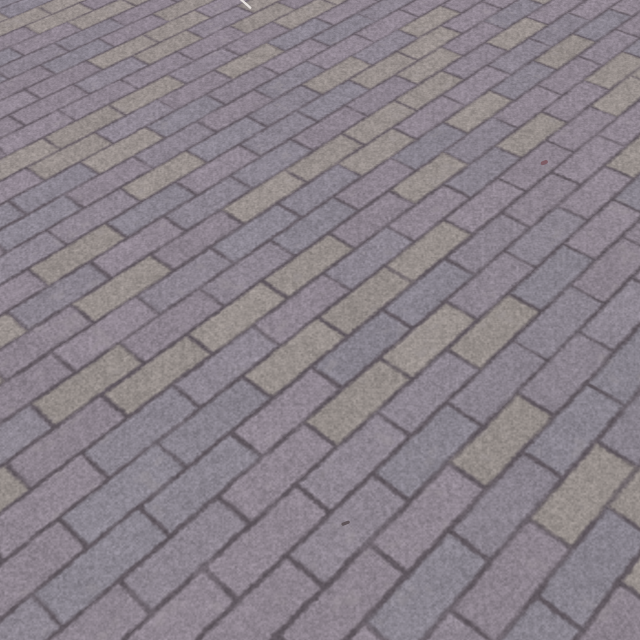
Reproduce this texture procedurally as a three.js fragment shader.

```glsl
varying vec2 vUv;

const vec3 CREAM = vec3(0.588, 0.558, 0.546);
const vec3 MAUVE = vec3(0.556, 0.520, 0.560);
const vec3 SLATE = vec3(0.536, 0.518, 0.558);
const vec3 JOINT = vec3(0.385, 0.353, 0.382);
const vec3 DUST = vec3(0.620, 0.592, 0.602);
const float BRICK_ASPECT = 2.5;

float hash(vec2 p) {
  return fract(sin(dot(p, vec2(127.1, 311.7))) * 43758.5453);
}

float noise(vec2 p) {
  vec2 cell = floor(p);
  vec2 f = fract(p);
  f = f * f * (3.0 - 2.0 * f);
  float low = mix(hash(cell), hash(cell + vec2(1.0, 0.0)), f.x);
  float high = mix(hash(cell + vec2(0.0, 1.0)), hash(cell + 1.0), f.x);
  return mix(low, high, f.y);
}

float fbm(vec2 p) {
  float sum = 0.0;
  float weight = 0.5;
  for (int i = 0; i < 4; i++) {
    sum += weight * noise(p);
    p = p * 2.03 + 17.3;
    weight *= 0.5;
  }
  return sum / 0.9375;
}

// Distance to a box with rounded corners
float roundedBox(vec2 p, vec2 halfSize, float radius) {
  vec2 d = abs(p) - halfSize + radius;
  return length(max(d, 0.0)) + min(max(d.x, d.y), 0.0) - radius;
}

float segmentMask(vec2 p, vec2 a, vec2 b, float width) {
  vec2 ab = b - a;
  float t = clamp(dot(p - a, ab) / dot(ab, ab), 0.0, 1.0);
  return 1.0 - smoothstep(width - 0.001, width + 0.001, length(p - a - ab * t));
}

// Canvas to ground: x in brick lengths, y in courses, z is the nearness
vec3 groundPlane(vec2 p) {
  float nearness = 2.1916 + dot(p, vec2(0.0483, -1.1916));
  float along = dot(p, vec2(6.829, 6.626)) - 1.882;
  float across = dot(p, vec2(19.10, -24.62)) + 2.94;
  return vec3(vec2(along, across) / nearness, nearness);
}

vec3 brickColor(vec2 id) {
  float kind = hash(id + 3.7);
  vec3 color = mix(MAUVE, SLATE, smoothstep(0.28, 0.60, kind));
  color = mix(color, CREAM, step(0.72, kind));
  return color * (0.98 + 0.04 * hash(id + 41.3));
}

void main() {
  vec3 ground = groundPlane(vUv);
  vec2 plane = ground.xy * vec2(BRICK_ASPECT, 1.0);
  float softness = 0.10 / ground.z;

  // Running bond with half a brick of shift
  vec2 wobble = vec2(noise(plane * 4.0), noise(plane * 4.0 + 31.0)) - 0.5;
  vec2 bond = ground.xy + wobble * vec2(0.010, 0.030);
  float course = floor(bond.y);
  bond.x += 0.5 * mod(course, 2.0);
  vec2 id = vec2(floor(bond.x), course);
  vec2 local = (fract(bond) - 0.5) * vec2(BRICK_ASPECT, 1.0);

  // Uneven brick sizes and ragged rims
  float ragged = 0.04 * (noise(plane * 13.0 + 90.0) - 0.5);
  float gap = 0.046 + 0.02 * hash(id + 9.1);
  vec2 halfSize = vec2(BRICK_ASPECT, 1.0) * 0.5 - gap;
  float edge = roundedBox(local, halfSize, 0.04) + ragged;
  float brick = 1.0 - smoothstep(-softness, softness, edge);

  // Stone face with speckled grain
  float coarse = noise(plane * 19.0) - 0.5;
  float fine = noise(vUv * 220.0 + 7.0) + noise(vUv * 350.0 + 3.0) - 1.0;
  float grain = 0.7 * coarse + 0.9 * fine;
  float wear = fbm(plane * 1.7 + 5.0) - 0.5;
  vec3 face = brickColor(id) * (1.0 + 0.125 * grain + 0.06 * wear);
  float rim = smoothstep(-0.16, -0.07, edge);
  face *= 1.0 + 0.06 * rim * (noise(plane * 4.0) - 0.4);
  float dusty = smoothstep(0.66, 0.84, fbm(plane * 2.2 + 60.0));
  face = mix(face, DUST, 0.35 * dusty);

  // Sand-filled joints, thinner in places and fainter in the distance
  vec3 joint = JOINT * (0.97 + 0.12 * grain);
  float sand = 0.30 * smoothstep(0.45, 0.80, noise(plane * 1.6 + 23.0));
  float distanceFade = 0.15 * smoothstep(0.45, 1.0, vUv.y);
  joint = mix(joint, face, sand + distanceFade);
  vec3 color = mix(joint, face, brick);

  // Light haze toward the far left
  float haze = smoothstep(0.5, 1.4, vUv.y + 0.4 * (1.0 - vUv.x));
  color = color * 0.998 + vec3(0.012, 0.008, 0.012) * haze;

  // Loose straw and leaf scraps
  float straw = segmentMask(vUv, vec2(0.374, 1.003), vec2(0.391, 0.988), 0.0018);
  float redLeaf = segmentMask(vUv, vec2(0.848, 0.745), vec2(0.853, 0.747), 0.003);
  float darkLeaf = segmentMask(vUv, vec2(0.536, 0.181), vec2(0.544, 0.184), 0.0025);
  color = mix(color, vec3(0.90, 0.88, 0.87), straw);
  color = mix(color, vec3(0.47, 0.32, 0.35), 0.8 * redLeaf);
  color = mix(color, vec3(0.32, 0.28, 0.29), 0.8 * darkLeaf);

  gl_FragColor = vec4(color, 1.0);
}
```
